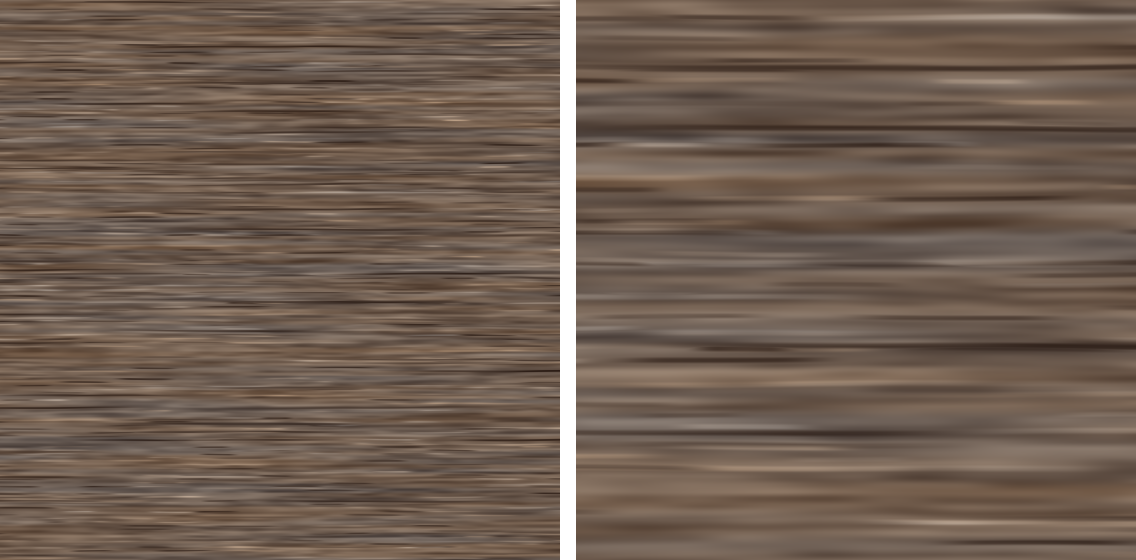
Left: the whole. Right: its middle third, enlarged.
A three.js fragment shader for this texture:

```glsl
// Brown wood veneer with fine horizontal fibres, dark pores and pale strands.
varying vec2 vUv;

const vec3 BASE_COLOR = vec3(0.434, 0.364, 0.313);
const vec3 TONE_AXIS = vec3(1.0, 0.96, 0.88);     // dark to light fibre
const vec3 WARM_AXIS = vec3(0.042, 0.0, -0.042);  // grey to orange fibre

// Cells across and up: few across, many up, so each cell is a long streak.
const vec2 BAND_CELLS = vec2(2.0, 50.0);
const vec2 FIBRE_CELLS = vec2(4.0, 142.0);
const vec2 HAIR_CELLS = vec2(8.0, 238.0);
const vec2 FLECK_CELLS = vec2(26.0, 214.0);
const vec2 TINT_CELLS = vec2(3.0, 120.0);
const vec2 LONG_LINE_CELLS = vec2(1.7, 138.0);
const vec2 SHORT_LINE_CELLS = vec2(6.0, 156.0);

const float BAND_CONTRAST = 0.035;
const float FIBRE_CONTRAST = 0.10;
const float HAIR_CONTRAST = 0.18;
const float FLECK_CONTRAST = 0.10;
const float PORE_DEPTH = 0.17;
const float STRAND_LIGHT = 0.13;
const float LONG_SHARE = 0.22;
const float SHORT_SHARE = 0.24;
const float WAVE_HEIGHT = 0.0006;

float hash(vec2 p) {
  vec3 q = fract(vec3(p.xyx) * 0.1031);
  q += dot(q, q.yzx + 33.33);
  return fract((q.x + q.y) * q.z);
}

// Smooth random values along one row; every row is shifted on its own.
float rowNoise(float x, float row, float seed) {
  x += 37.0 * hash(vec2(row, seed));
  float cell = floor(x);
  float t = smoothstep(0.0, 1.0, x - cell);
  vec2 id = vec2(cell, row + seed * 311.0);
  return mix(hash(id), hash(id + vec2(1.0, 0.0)), t);
}

// Streaks centred on zero, blended between neighbouring rows.
float streaks(vec2 p, vec2 cells, float seed) {
  p *= cells;
  float row = floor(p.y);
  float t = smoothstep(0.0, 1.0, p.y - row);
  float below = rowNoise(p.x, row, seed);
  float above = rowNoise(p.x, row + 1.0, seed);
  return mix(below, above, t) - 0.5;
}

// Scattered thin lines with tapered ends, one possible line per cell.
float lines(vec2 p, vec2 cells, float share, float seed) {
  p *= cells;
  float row = floor(p.y);
  p.x += 37.0 * hash(vec2(row, seed));
  vec2 id = vec2(floor(p.x), row + seed * 311.0);
  vec2 local = fract(p);

  float present = step(hash(id + 17.0), share);
  float strength = mix(0.35, 1.0, hash(id + 41.0));
  float reach = mix(0.2, 0.5, hash(id + 59.0));
  float tilt = 0.24 * (hash(id + 73.0) - 0.5);
  float center = mix(0.42, 0.58, hash(id + 89.0)) + tilt * (local.x - 0.5);

  float along = 1.0 - smoothstep(reach * 0.4, reach, abs(local.x - 0.5));
  float across = 1.0 - smoothstep(0.06, 0.36, abs(local.y - center));
  return present * strength * along * across;
}

// Long and short lines together.
float grainLines(vec2 p, float seed) {
  return max(lines(p, LONG_LINE_CELLS, LONG_SHARE, seed),
             lines(p, SHORT_LINE_CELLS, SHORT_SHARE, seed + 1.0));
}

void main() {
  // Slight wander of the grain.
  vec2 p = vUv;
  p.y += WAVE_HEIGHT * (sin(p.x * 11.0 + p.y * 53.0)
                      + 0.5 * sin(p.x * 31.0 - p.y * 97.0));

  // Layered fibres from broad bands to short flecks.
  float fleck = streaks(p, FLECK_CELLS, 9.0);
  float tone = BAND_CONTRAST * streaks(p, BAND_CELLS, 1.0)
             + FIBRE_CONTRAST * streaks(p, FIBRE_CELLS, 2.0)
             + HAIR_CONTRAST * streaks(p, HAIR_CELLS, 3.0)
             + FLECK_CONTRAST * fleck;

  // Dark pores and pale strands, broken up unevenly along their length.
  float wear = 1.0 + 0.9 * fleck;
  float pore = wear * grainLines(p, 4.0);
  float strand = wear * grainLines(p, 11.0);
  tone += STRAND_LIGHT * strand - PORE_DEPTH * pore;

  // Orange and grey fibres; pores stay neutral.
  float warmth = streaks(p, TINT_CELLS, 6.0) + 0.6 * streaks(p, BAND_CELLS, 7.0);
  warmth += strand * 1.2 * streaks(p, FIBRE_CELLS, 8.0);
  warmth *= 1.0 - 0.7 * min(pore, 1.0);

  vec3 color = BASE_COLOR + tone * TONE_AXIS + warmth * WARM_AXIS;
  gl_FragColor = vec4(clamp(color, 0.0, 1.0), 1.0);
}
```
